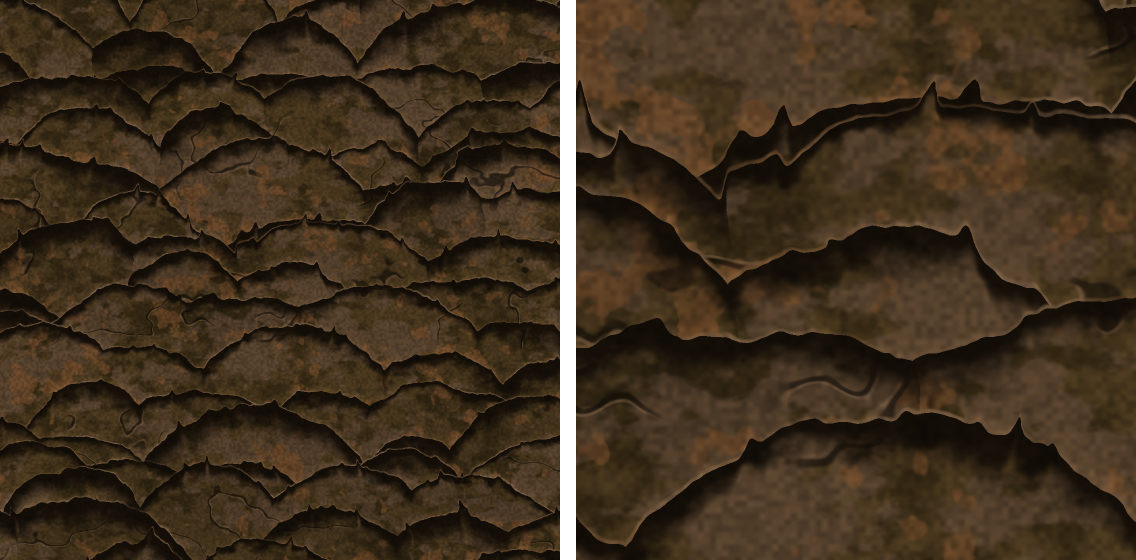
Left: the whole. Right: its middle third, enlarged.
Write a Shadertoy shader that draws this texture.

```glsl
// Dark, scaly tree bark: rows of ragged arched plates overlap, lower rows in front.
// Each plate has a shadow under its top edge and a pale torn rim just above it;
// layered value noise adds mottling, lichen-grey patches, rust specks and cracks.

float hash(vec2 p) {
    vec3 q = fract(p.xyx * 0.1031);
    q += dot(q, q.yzx + 33.33);
    return fract((q.x + q.y) * q.z);
}

float noise(vec2 p) {
    vec2 i = floor(p), f = fract(p);
    f = f * f * (3.0 - 2.0 * f);
    return mix(mix(hash(i), hash(i + vec2(1, 0)), f.x),
               mix(hash(i + vec2(0, 1)), hash(i + vec2(1, 1)), f.x), f.y);
}

float fbm(vec2 p) {
    float sum = 0.0, amp = 0.53;
    for (int i = 0; i < 4; i++) {
        sum += amp * noise(p);
        p = mat2(1.6, 1.2, -1.2, 1.6) * p + 17.3;
        amp *= 0.5;
    }
    return sum;
}

// Finds the front plate at q: x = depth below its top edge,
// y = distance to the nearest edge underneath, zw = plate cell
vec4 findPlate(vec2 q) {
    const float rowStep = 0.065, plateStep = 0.24;
    float depth = 0.2, rim = 1.0;
    vec2 plate = vec2(0);
    float firstRow = floor(q.y / rowStep) - 2.0;
    for (int k = 0; k < 10; k++) {
        float row = firstRow + float(k);
        float lane = q.x / plateStep + hash(vec2(row, 3.0));
        float top = -9.0, slope = 0.0;
        for (int i = -1; i <= 1; i++) {
            vec2 cell = vec2(floor(lane) + float(i), row);
            float shift = hash(cell) - 0.5;
            float halfWidth = mix(0.09, 0.18, hash(cell + 51.0));
            float u = (lane - cell.x - 0.5 - 0.6 * shift) * plateStep / halfWidth;
            float arch = (row + 1.3 * (hash(cell + 97.0) - 0.5)) * rowStep
                       - 0.055 * pow(abs(u), 2.4) + 0.03 * shift * u;
            if (arch > top) {
                top = arch;
                slope = 0.13 * pow(abs(u), 1.4) / halfWidth;
                plate = cell;
            }
        }
        // Ragged lip with occasional slanted tears
        float along = q.x + 0.5 * (hash(vec2(row, 8.0)) - 0.5) * q.y;
        top += 0.006 * (noise(vec2(along * 45.0, row * 7.3)) - 0.5);
        top += 0.003 * (noise(vec2(along * 130.0, row * 5.7)) - 0.5);
        top += 0.022 * pow(noise(vec2(along * 75.0, row * 9.1)), 9.0);

        float gap = q.y - top;
        if (gap < 0.0) {
            depth = -gap;
            break;
        }
        rim = min(rim, gap / sqrt(1.0 + slope * slope));
    }
    return vec4(depth, rim, plate);
}

vec3 bark(vec2 p) {
    vec2 warp = 0.035 * (vec2(fbm(p * 7.0), fbm(p * 7.0 + 40.0)) - 0.5)
              + 0.014 * (vec2(fbm(p * 26.0 + 9.0), fbm(p * 26.0 + 70.0)) - 0.5);
    vec4 hit = findPlate(p + warp);
    float depth = hit.x, rim = hit.y, tone = hash(hit.zw + 23.0);

    // Olive-brown body with grey-brown patches and rust specks
    float broad = fbm(p * vec2(9.0, 14.0) + 5.0);
    float fine = fbm(p * vec2(48.0, 66.0));
    vec3 col = mix(vec3(0.19, 0.145, 0.07), vec3(0.27, 0.205, 0.11),
                   smoothstep(0.36, 0.56, 0.4 * broad + 0.6 * fine));
    float grey = 0.55 * fbm(p * vec2(7.0, 10.0) + 61.0) + 0.45 * fbm(p * vec2(38.0, 55.0) + 33.0);
    col = mix(col, vec3(0.335, 0.255, 0.185), 0.75 * smoothstep(0.49, 0.57, grey + 0.06 * (tone - 0.5)));
    float rust = fbm(p * 32.0 + 120.0) + 0.3 * (noise(p * 6.0 + 80.0) - 0.5);
    col = mix(col, vec3(0.41, 0.27, 0.15), 0.7 * smoothstep(0.69, 0.76, rust));
    col *= 0.92 + 0.16 * tone;

    // Thin cracks, each dark beside a pale line
    float vein = fbm(p * vec2(7.0, 9.0) + 200.0) - 0.5;
    float crackMask = smoothstep(0.45, 0.65, noise(p * 12.0 + 31.0));
    col = mix(col, vec3(0.43, 0.33, 0.24), 0.55 * crackMask * (1.0 - smoothstep(0.002, 0.008, abs(vein))));
    col *= 1.0 - 0.5 * crackMask * (1.0 - smoothstep(0.003, 0.013, abs(vein - 0.013)));

    // Shadow cast on the plate from its upper edge
    float reach = mix(0.012, 0.046, hash(hit.zw + 11.0)) * (0.6 + 0.8 * noise(p * 14.0));
    float lit = smoothstep(0.2 * reach, 1.25 * reach, depth + 0.02 * (fine - 0.5) * smoothstep(0.0, 0.01, depth));
    col = mix(vec3(0.075, 0.053, 0.028) * (0.75 + 0.5 * fine), col, lit);

    // Lighter lip and pale rim above the next plate
    col *= 1.0 + 0.16 * (1.0 - smoothstep(0.0, 0.014, rim));
    float rimStrength = 0.25 + 0.65 * smoothstep(0.25, 0.7, noise(p * 24.0 + 7.0));
    vec3 rimColor = mix(vec3(0.41, 0.28, 0.16), vec3(0.47, 0.38, 0.29), noise(p * 18.0));
    col = mix(col, rimColor, rimStrength * (1.0 - smoothstep(0.001, 0.0032, rim)));

    return col * (0.84 + 0.32 * noise(p * 270.0));
}

void mainImage(out vec4 fragColor, in vec2 fragCoord) {
    // Average four samples per pixel for smooth edges
    vec3 col = vec3(0);
    for (int s = 0; s < 4; s++) {
        vec2 offset = 0.5 * vec2(s & 1, s >> 1) - 0.25;
        col += bark((fragCoord + offset) / iResolution.y);
    }
    fragColor = vec4(col / 4.0, 1.0);
}
```
